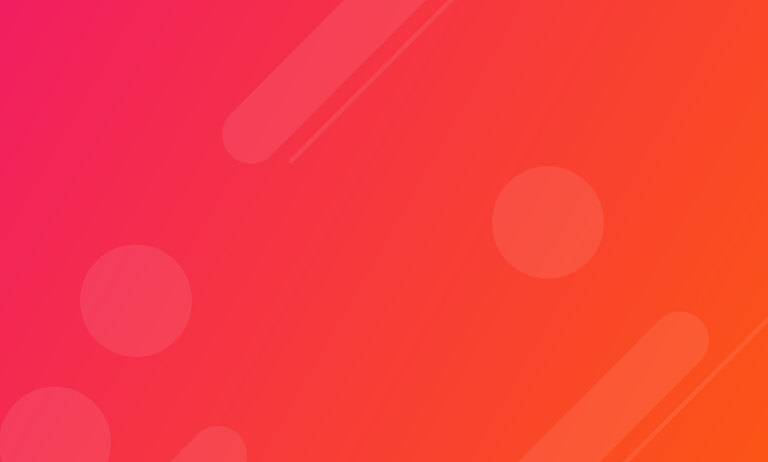
Reproduce this background procedurally as a Shadertoy shader.

```glsl
// A slanted pink-to-orange gradient carrying pale translucent shapes.
// Every shape is a diagonal capsule: discs have no length, stripes are thin.
// Lengths are in canvas heights, with the origin at the lower left.

#define ASPECT 1.6696
#define PINK vec3(0.947, 0.118, 0.380)
#define ORANGE vec3(0.990, 0.330, 0.086)
#define GRADIENT_ANGLE -0.5236
#define VEIL_OPACITY 0.08
#define DISC_RADIUS 0.1217
#define BAR_RADIUS 0.0628
#define STRIPE_RADIUS 0.0048

const int SHAPE_COUNT = 8;

// Each shape: start x, start y, signed length along the diagonal, radius
const vec4 SHAPES[SHAPE_COUNT] = vec4[SHAPE_COUNT](
    vec4(1.1910, 0.5185, 0.0, DISC_RADIUS),
    vec4(0.2957, 0.3490, 0.0, DISC_RADIUS),
    vec4(0.1196, 0.0413, 0.0, DISC_RADIUS),
    vec4(0.5457, 0.7087, 1.0, BAR_RADIUS),
    vec4(1.4780, 0.2630, -1.0, BAR_RADIUS),
    vec4(0.4740, 0.0152, -1.0, BAR_RADIUS),
    vec4(0.6320, 0.6510, 1.0, STRIPE_RADIUS),
    vec4(1.7000, 0.3390, -1.0, STRIPE_RADIUS)
);

// Signed distance to a capsule that runs along the rising diagonal
float diagonalCapsule(vec2 point, vec4 shape) {
    vec2 diagonal = vec2(sqrt(0.5));
    vec2 offset = point - shape.xy;
    float along = clamp(dot(offset, diagonal), min(shape.z, 0.0), max(shape.z, 0.0));
    return length(offset - diagonal * along) - shape.w;
}

// Linear gradient whose ends touch the upper left and lower right corners
vec3 slantedGradient(vec2 point) {
    vec2 direction = vec2(cos(GRADIENT_ANGLE), sin(GRADIENT_ANGLE));
    float span = dot(vec2(ASPECT, -1.0), direction);
    float t = dot(point - vec2(0.0, 1.0), direction) / span;
    return mix(PINK, ORANGE, clamp(t, 0.0, 1.0));
}

void mainImage(out vec4 fragColor, in vec2 fragCoord) {
    vec2 point = fragCoord / iResolution.xy * vec2(ASPECT, 1.0);
    vec3 color = slantedGradient(point);

    // Lay each white veil over the gradient with a one-pixel soft edge
    for (int i = 0; i < SHAPE_COUNT; i++) {
        float edge = diagonalCapsule(point, SHAPES[i]);
        float coverage = clamp(0.5 - edge * iResolution.y, 0.0, 1.0);
        color = mix(color, vec3(1.0), VEIL_OPACITY * coverage);
    }

    fragColor = vec4(color, 1.0);
}
```
